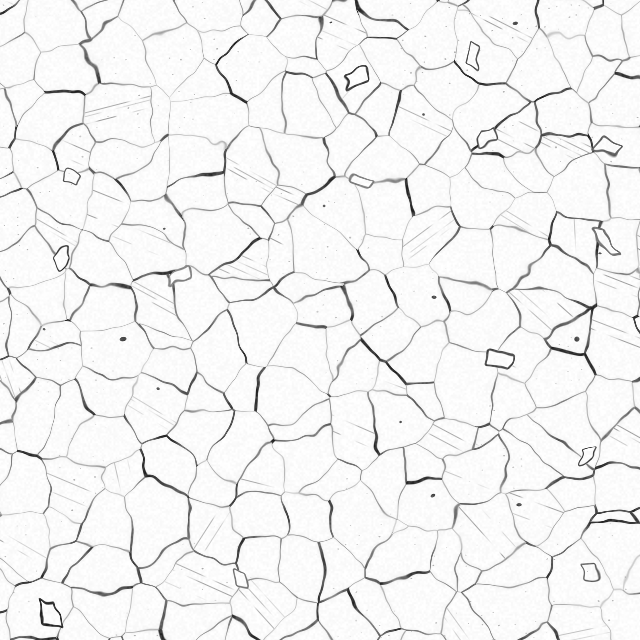
A WebGL 2 fragment shader for this texture:

```glsl
#version 300 es
precision highp float;
// Polished metal section: pale grains split by thin grey boundaries.
// A warped power diagram gives the grains; each boundary has its own ink,
// then twin lines, small dark-rimmed grains, pits and dust are laid over it.

uniform vec2 u_resolution;
out vec4 outColor;

const float GRAINS = 14.0;        // seeds across the canvas
const float SIZE_SPREAD = 0.42;   // range of seed weights
const float BEND = 0.42;          // slow bend of the boundaries
const float WOBBLE = 0.085;       // fine bend of the boundaries
const float SOFTNESS = 0.0014;    // blur of a line edge
const float THIN = 0.0005;        // half width of the palest line
const float THICK = 0.0018;       // half width of the darkest line
const float TWIN_SHARE = 0.22;    // part of the grains with twin lines
const float RIM_GRID = 6.0;       // lattice of small rimmed grains
const float RIM_SHARE = 0.42;
const float PAPER = 0.988;
const float PAPER_GRAIN = 0.035;

vec3 hash(vec2 p) {
    vec3 q = fract(vec3(p.xyx) * vec3(0.1031, 0.1030, 0.0973));
    q += dot(q, q.yxz + 33.33);
    return fract((q.xxy + q.yzz) * q.zyx);
}

vec3 noise(vec2 p) {
    vec2 i = floor(p), f = fract(p);
    f = f * f * (3.0 - 2.0 * f);
    return mix(mix(hash(i), hash(i + vec2(1, 0)), f.x),
               mix(hash(i + vec2(0, 1)), hash(i + vec2(1, 1)), f.x), f.y);
}

mat2 turn(float a) { return mat2(cos(a), sin(a), -sin(a), cos(a)); }

float softness() { return max(SOFTNESS, 0.8 / u_resolution.y); }

// Coverage of a shape from its signed distance
float cover(float d) {
    float s = softness();
    return 1.0 - smoothstep(-0.5 * s, s, d);
}

// Seed position in xy, size weight in z
vec3 seed(vec2 id) {
    vec3 h = hash(id + 71.0);
    return vec3(id + 0.5 + 0.92 * (h.xy - 0.5), SIZE_SPREAD * h.z);
}

float power(vec2 p, vec3 s) {
    vec2 d = p - s.xy;
    return dot(d, d) - s.z;
}

// Faint parallel straight lines inside some grains
float twinLines(vec2 p, vec2 id, vec2 centre) {
    vec3 h = hash(id + 211.0);
    if (h.x > TWIN_SHARE) return 0.0;
    float angle = h.y < 0.6 ? -0.55 + 0.2 * h.z : 3.0 * h.z;
    vec2 q = turn(-angle) * (p - centre);
    float spacing = mix(0.07, 0.2, h.z);
    float row = floor(q.y / spacing);
    vec3 r = hash(vec2(row + 40.0, h.y * 300.0));
    float d = abs(fract(q.y / spacing) - 0.5) * spacing / GRAINS;
    float near = step(abs(row + 0.5), 2.0) * step(0.45, r.x);
    float broken = smoothstep(0.25, 0.6, noise(vec2(q.x * 3.0, row * 7.0 + 90.0)).x);
    return near * broken * mix(0.12, 0.4, r.y) * cover(d - 0.0004);
}

// Grain boundaries, darkest line wins
float boundaries(vec2 uv) {
    vec2 flat_p = uv * GRAINS + 20.0;
    vec2 p = flat_p + BEND * (noise(flat_p * 1.25).xy - 0.5)
                    + WOBBLE * (noise(flat_p * 4.5 + 9.0).xy - 0.5);
    vec2 base = floor(p), homeId = base;
    vec3 home = vec3(0.0);
    float best = 1e5;
    for (int y = -2; y <= 2; y++)
    for (int x = -2; x <= 2; x++) {
        vec2 id = base + vec2(x, y);
        vec3 s = seed(id);
        float w = power(p, s);
        if (w < best) { best = w; home = s; homeId = id; }
    }
    float fade = mix(0.55, 1.3, noise(flat_p * 2.2 + 50.0).z);
    float ink = twinLines(flat_p, homeId, home.xy);
    for (int y = -2; y <= 2; y++)
    for (int x = -2; x <= 2; x++) {
        vec2 id = base + vec2(x, y);
        if (id == homeId) continue;
        vec3 s = seed(id);
        float d = (power(p, s) - best) / (2.0 * max(length(s.xy - home.xy), 0.01));
        d /= GRAINS;
        if (d > 0.012) continue;
        float h = hash(id + homeId + 133.0).x;
        float dark = clamp(mix(0.24, 0.82, h * h * 0.6 + h * 0.4) * fade, 0.08, 0.8);
        float width = mix(THIN, THICK, smoothstep(0.25, 0.8, dark));
        ink = max(ink, dark * max(cover(d - width), 0.2 * exp(-d / 0.0018)));
    }
    return ink;
}

// Small angular grains with a dark rim: rim ink in x, inside in y
vec2 rimmedGrain(vec2 uv) {
    vec2 g = uv * RIM_GRID, id = floor(g);
    vec3 h = hash(id + 307.0), k = hash(id + 401.0);
    vec2 q = (g - id - mix(vec2(0.25), vec2(0.75), h.xy)) / RIM_GRID;
    q += 0.012 * (noise(uv * 55.0 + 13.0).xy - 0.5);
    q = turn(6.28 * k.x) * q;
    q.x += 0.3 * q.y;
    vec2 b = abs(q) - mix(vec2(0.004, 0.007), vec2(0.010, 0.019), k.yz);
    float d = length(max(b, 0.0)) + min(max(b.x, b.y), 0.0) - 0.003;
    float on = step(h.z, RIM_SHARE);
    float dark = mix(0.4, 0.82, k.y);
    return on * vec2(dark * cover(abs(d) - mix(0.0006, 0.0016, k.z)), cover(d));
}

// Scattered spots: lattice, share of filled cells, smallest and largest radius
float spots(vec2 uv, float grid, float share, float small, float large) {
    vec2 g = uv * grid, id = floor(g);
    vec3 h = hash(id + grid * 3.0), k = hash(id + grid * 5.0 + 17.0);
    vec2 q = turn(-0.6 + k.x) * (g - id - mix(vec2(0.2), vec2(0.8), h.xy)) / grid;
    q.y *= mix(1.0, 1.7, k.y);
    return step(h.z, share) * cover(length(q) - mix(small, large, k.z * k.z));
}

void main() {
    vec2 uv = gl_FragCoord.xy / u_resolution.y;
    float ink = boundaries(uv);
    vec2 rim = rimmedGrain(uv);
    ink = max(ink * (1.0 - rim.y), rim.x);

    // Pits and dust
    ink = max(ink, 0.68 * spots(uv, 7.0, 0.36, 0.0016, 0.0050));
    float dusty = smoothstep(0.35, 0.75, noise(uv * 9.0 + 31.0).y);
    ink = max(ink, 0.30 * dusty * spots(uv, 58.0, 0.30, 0.0003, 0.0012));

    // Fine paper grain
    float grain = noise(uv * 330.0).x - 0.5;
    float tone = PAPER + PAPER_GRAIN * grain - ink * (1.0 + 0.25 * grain);
    outColor = vec4(vec3(clamp(tone, 0.0, 1.0)), 1.0);
}
```
